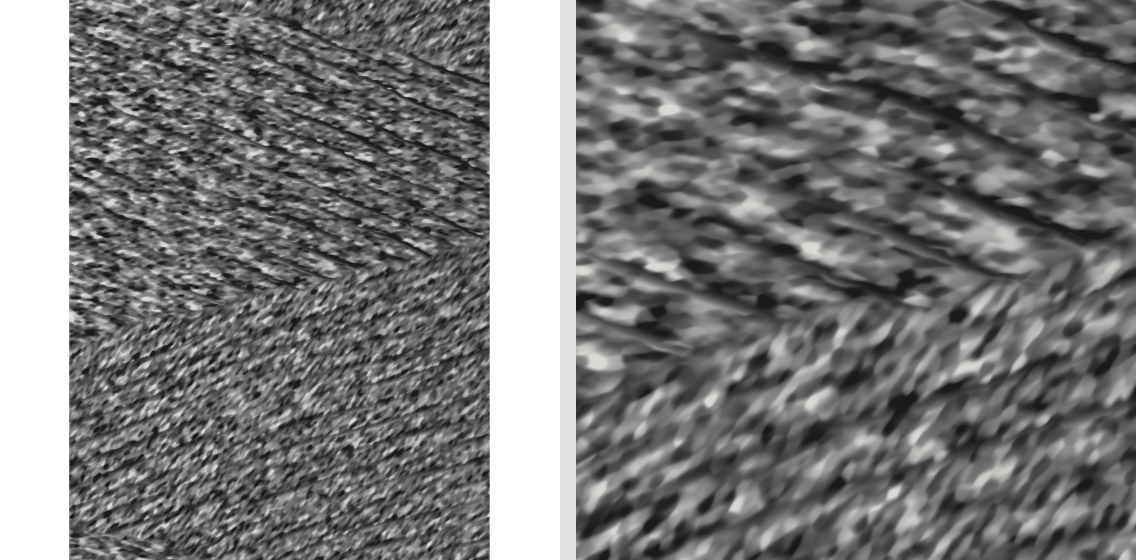
Left: the whole. Right: its middle third, enlarged.
A three.js fragment shader for this texture:

```glsl
// Two slanted bands of heathered grey yarn meet in a chevron on a white ground.
// Stretched cellular noise makes the fibre flecks, warped stripes the grooves.
// Each band is unwrapped around its own centre line, so the top meets the bottom.
varying vec2 vUv;

vec2 hash2(vec2 p) {
  return fract(sin(vec2(dot(p, vec2(127.1, 311.7)), dot(p, vec2(269.5, 183.3)))) * 43758.5);
}

// Smooth cellular noise: every cell point spreads its own random grey.
float flecks(vec2 p) {
  vec2 base = floor(p);
  float sum = 0.0;
  float total = 0.0;
  for (int j = -1; j <= 1; j++) {
    for (int i = -1; i <= 1; i++) {
      vec2 cell = base + vec2(float(i), float(j));
      vec2 toPoint = cell + 0.1 + 0.8 * hash2(cell) - p;
      float weight = exp(-5.0 * dot(toPoint, toPoint));
      sum += weight * hash2(cell + 57.0).x;
      total += weight;
    }
  }
  return sum / total;
}

// Coordinates along and across a direction.
vec2 turn(vec2 p, float angle) {
  float c = cos(angle);
  float s = sin(angle);
  return vec2(c * p.x + s * p.y, c * p.y - s * p.x);
}

// Grey of one band; "across" counts its strands.
float yarn(vec2 p, float across, float fibreAngle, float grooveDepth) {
  float coarse = flecks(turn(p, fibreAngle) * vec2(54.0, 140.0));
  float fine = flecks(turn(p, fibreAngle + 0.4) * vec2(95.0, 195.0) + 31.0);
  float grain = 0.52 * coarse + 0.48 * fine;
  float contrast = mix(0.96, 0.8, smoothstep(0.3, 0.9, p.x));
  float grey = 0.44 + contrast * (grain - 0.5) + 0.05 * smoothstep(0.6, 0.85, grain);

  // Grooves between strands, fading in and out along their length
  float strand = across + 0.35 * (grain - 0.5)
    + 0.09 * sin(13.0 * p.x + 5.0 * p.y) + 0.06 * sin(29.0 * p.x - 17.0 * p.y);
  float id = floor(strand + 0.5);
  float gap = abs(strand - id);
  vec2 rnd = hash2(vec2(id, 7.0));
  float fade = 0.5 + 0.5 * sin(p.x * (9.0 + 8.0 * rnd.x) + 6.28 * rnd.y);
  float groove = (1.0 - smoothstep(0.0, 0.18, gap)) * (0.35 + 0.65 * fade);
  grey -= 0.06 * (1.0 - smoothstep(0.0, 0.45, gap));
  return grey * (1.0 - grooveDepth * groove);
}

// Shifts y by whole tiles to lie within half a tile of the centre.
float unwrapAround(float y, float centre) {
  return centre + fract(y - centre + 0.5) - 0.5;
}

void main() {
  float x = vUv.x;

  // Borders of the falling band; the rising band fills the rest of the tile
  float lower = 0.36 + 0.24 * x + 0.006 * sin(31.0 * x);
  float upper = 1.10 - 0.27 * x + 0.005 * sin(27.0 * x);
  float fallCentre = 0.5 * (lower + upper);
  vec2 fall = vec2(x, unwrapAround(vUv.y, fallCentre));
  vec2 rise = vec2(x, unwrapAround(vUv.y, fallCentre - 0.5));

  float fallGrey = yarn(fall, 26.0 * (fall.y + 0.37 * x + 0.03 * x * x), -0.26,
    mix(0.34, 0.74, smoothstep(0.2, 0.6, x)));
  float riseGrey = yarn(rise + vec2(0.0, 3.0), 27.0 * (rise.y - 0.44 * x + 0.11 * x * x), 0.54, 0.45);

  float inside = 0.5 * (upper - lower) - abs(fall.y - fallCentre);
  float grey = mix(riseGrey, fallGrey, smoothstep(-0.012, 0.012, inside));

  // Soft crease where the bands meet, and broad light from the left
  float creaseReach = inside / 0.016;
  grey *= 1.0 - 0.05 * exp(-creaseReach * creaseReach);
  grey *= 1.03 - 0.1 * (x - 0.3) + 0.02 * sin(6.28318 * vUv.y + 4.0 * x + 3.6);
  vec3 wool = clamp(grey, 0.1, 0.85) * vec3(0.998, 1.006, 0.988);

  // White margins left and right
  float cloth = smoothstep(0.122, 0.125, x) * (1.0 - smoothstep(0.873, 0.876, x));
  gl_FragColor = vec4(mix(vec3(1.0), wool, cloth), 1.0);
}
```
